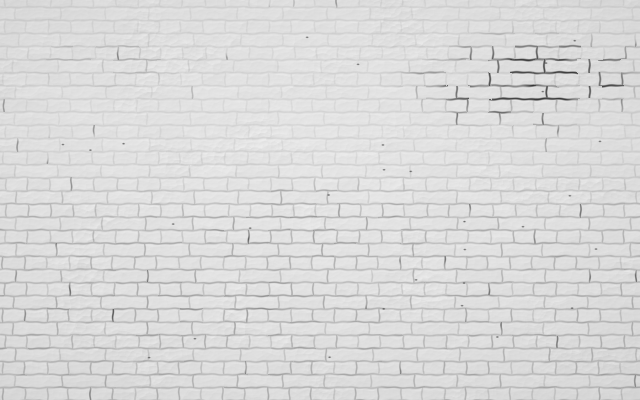
Write a WebGL 1 fragment shader that draws this texture.

```glsl
precision highp float;
// White painted brick wall in English bond: stretcher courses alternate with headers.
// Thin seams come from joint distances, with strength varied per joint and by zone;
// cellular noise embosses the thick paint and breaks up the seams.
uniform vec2 u_resolution;

float hash(vec2 p) {
  p = fract(p * vec2(0.1731, 0.2347) + 0.371);
  p += dot(p, p.yx + 31.73);
  return fract((p.x + p.y) * p.x * 17.13);
}

// Squared distance to the nearest scattered point
float cells(vec2 p) {
  vec2 id = floor(p);
  float nearest = 2.0;
  for (int j = -1; j <= 1; j++) {
    for (int i = -1; i <= 1; i++) {
      vec2 c = id + vec2(float(i), float(j));
      vec2 d = c + vec2(hash(c), hash(c + 57.3)) - p;
      nearest = min(nearest, dot(d, d));
    }
  }
  return nearest;
}

float paintHeight(vec2 p) {
  return cells(p * vec2(26.0, 44.0)) + 0.5 * cells(p * vec2(75.0, 105.0) + 9.0);
}

// Soft flat-topped ellipse
float zone(vec2 p, vec2 center, vec2 radius) {
  vec2 q = (p - center) / radius;
  float d = dot(q, q);
  return exp(-d * d);
}

float seam(float d, float halfWidth, float px) {
  return 1.0 - smoothstep(max(halfWidth - px, 0.0), halfWidth + px, d);
}

void main() {
  float px = 1.0 / u_resolution.y;
  vec2 p = gl_FragCoord.xy * px;
  vec2 uv = gl_FragCoord.xy / u_resolution;

  // Hand-laid unevenness
  vec2 w = p;
  w.y += 0.0011 * sin(p.x * 61.0 + p.y * 70.0) + 0.0007 * sin(p.x * 173.0 - p.y * 90.0);
  w.x += 0.0010 * sin(p.y * 190.0 + p.x * 23.0);

  // Courses, about 30.5 down
  float v = (w.y - 0.031) / 0.0328;
  float course = floor(v);
  float bed = floor(v + 0.5);
  float bedOffset = (v - bed) * 0.0328;

  // Bricks, about 14.5 stretchers or 29 headers across
  float header = mod(course, 2.0);
  float u = (w.x - 0.702) / 0.1104 + 0.12 * (hash(vec2(course, 3.0)) - 0.5);
  float q = mix(u, u * 2.0 - 0.5, header);
  float joint = floor(q + 0.5);
  float shift = 0.10 * (hash(vec2(joint, course + 80.0)) - 0.5);
  float jointDist = abs(q - joint - shift) * mix(0.1104, 0.0552, header);

  // Where the paint has sunk or opened
  float lower = 1.0 - smoothstep(0.40, 0.66, p.y);
  float opened = zone(p, vec2(1.34, 0.80), vec2(0.29, 0.105));
  float worn = 0.45 * zone(p, vec2(0.28, 0.84), vec2(0.19, 0.06))
             + 0.35 * zone(p, vec2(0.78, 0.45), vec2(0.26, 0.10))
             + 0.30 * zone(p, vec2(0.45, 0.24), vec2(0.34, 0.07));
  float broken = smoothstep(0.02, 0.35, cells(p * vec2(13.0, 23.0) + 4.0));

  // Each joint has its own depth
  float bedHash = hash(vec2(floor(u * 2.0 + 0.5), bed + 21.0));
  float jointHash = hash(vec2(joint + 41.0, course));
  float bedDepth = 0.045 + lower * (0.06 + 0.13 * bedHash * broken)
                 + worn * 0.45 * bedHash * bedHash
                 + opened * 0.72 * smoothstep(0.25, 0.75, bedHash) * (0.4 + 0.6 * broken);
  float jointDepth = 0.03 + lower * (0.03 + 0.13 * jointHash)
                   + worn * 0.40 * jointHash * jointHash
                   + opened * 0.60 * smoothstep(0.35, 0.8, jointHash)
                   + 0.28 * smoothstep(0.93, 0.97, jointHash) * broken;

  // Bed seams, upright seams and their soft shoulders
  float bedLine = seam(abs(bedOffset), 0.0014 + 0.0008 * opened, px);
  float jointLine = seam(jointDist, 0.0013 + 0.0006 * opened, px);
  float dark = max(bedLine * bedDepth, jointLine * jointDepth);
  float shoulder = max(seam(abs(bedOffset), 0.002, 0.004),
                       seam(jointDist, 0.001, 0.003));
  float lip = seam(abs(bedOffset + 0.0055), 0.001, 0.0025);

  // Lumpy paint lit from the upper left
  float relief = paintHeight(w) - paintHeight(w + vec2(-0.0018, 0.0026));
  float rough = 0.05 + 0.06 * smoothstep(0.1, 0.6, cells(p * vec2(5.0, 8.0)));

  // Rare pits
  vec2 pitCell = floor(p * 15.0);
  vec2 pit = fract(p * 15.0) - 0.3 - 0.4 * vec2(hash(pitCell + 5.0), hash(pitCell + 8.0));
  float pitHash = hash(pitCell + 13.0);
  float pits = step(0.93, pitHash) * seam(length(pit * vec2(0.8, 1.2)) / 15.0, 0.0018, px);

  // White paint, darker toward the corners
  vec2 fromCenter = uv - vec2(0.47, 0.54);
  float shade = 0.893 - 0.105 * dot(fromCenter, fromCenter);
  shade += 0.012 * (hash(vec2(floor(q - shift), course + 9.0)) - 0.5);
  shade += clamp(relief * rough, -0.05, 0.03);
  shade -= shoulder * (0.018 + 0.022 * lower + 0.05 * opened * bedHash);
  shade += 0.012 * lip;
  shade *= 1.0 - dark;
  shade *= 1.0 - 0.5 * pits;
  gl_FragColor = vec4(vec3(shade), 1.0);
}
```
